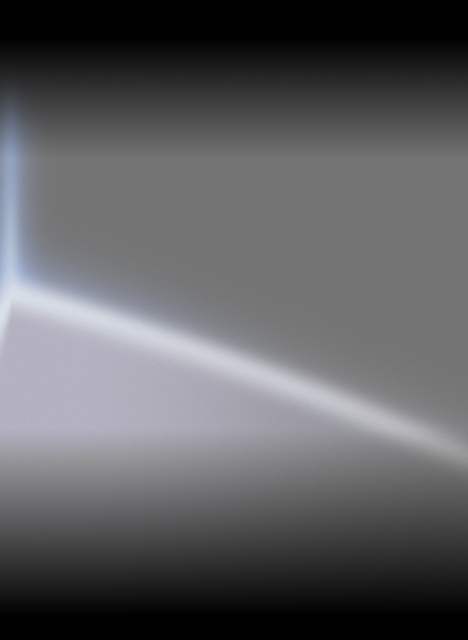
Reproduce this background procedurally as a WebGL 1 fragment shader.

```glsl
precision highp float;
// A soft studio corner: a grey wall above a pale floor, split by a glowing,
// slightly bowed ridge, with a bluish vertical beam rising at the left.
// Signed height over the ridge drives the glows; linear fades darken both ends.
uniform vec2 u_resolution;

// Geometry, in units of canvas height
const vec2 CORNER = vec2(0.0195, 0.542);
const float RIDGE_SLOPE = 0.29;
const float RIDGE_BOW = 0.098;
const float LEFT_SLOPE = 2.0;
const float CORE_WIDTH = 0.025;
const float HALO_WIDTH = 0.068;
const float BEAM_X = 0.016;
const float BEAM_CORE = 0.013;
const float BEAM_HALO = 0.036;

// Ends of the dark fades: black, then full light
const vec2 TOP_FADE = vec2(0.942, 0.752);
const vec2 BOTTOM_FADE = vec2(0.037, 0.33);

const vec3 WALL = vec3(0.455, 0.455, 0.453);
const vec3 FLOOR_NEAR = vec3(0.705, 0.695, 0.752);
const vec3 FLOOR_FAR = vec3(0.55, 0.55, 0.57);
const vec3 RIDGE_NEAR = vec3(0.86, 0.885, 0.92);
const vec3 RIDGE_FAR = vec3(0.75, 0.745, 0.77);
const vec3 HALO_NEAR = vec3(0.11, 0.145, 0.25);
const vec3 HALO_FAR = vec3(0.07, 0.07, 0.085);
const vec3 BEAM_LOW = vec3(0.76, 0.82, 0.88);
const vec3 BEAM_HIGH = vec3(0.58, 0.65, 0.77);
const vec3 BEAM_TINT = vec3(0.07, 0.105, 0.19);
const float GRAIN = 0.008;
const float GRAIN_CELLS = 512.0;

float hash(vec2 p) {
  return fract(sin(dot(p, vec2(12.9898, 78.233))) * 43758.5453);
}

float bell(float d, float width) {
  float q = d / width;
  return exp(-q * q);
}

float linearFade(vec2 ends, float y) {
  return clamp((y - ends.x) / (ends.y - ends.x), 0.0, 1.0);
}

// Height above the ridge, corrected on the steep left side
float ridgeHeight(vec2 p) {
  float dx = p.x - CORNER.x;
  float right = max(dx, 0.0);
  float left = max(-dx, 0.0);
  float drop = RIDGE_SLOPE * right + RIDGE_BOW * right * right + LEFT_SLOPE * left;
  float steepness = mix(1.0, 1.8, smoothstep(0.0, 0.02, left));
  return (p.y - CORNER.y + drop) / steepness;
}

void main() {
  vec2 p = gl_FragCoord.xy / u_resolution.y;
  float across = gl_FragCoord.x / u_resolution.x;
  float h = ridgeHeight(p);

  // Wall with the cool halo above the ridge
  vec3 halo = mix(HALO_NEAR, HALO_FAR, smoothstep(0.0, 0.75, across));
  vec3 wall = WALL + halo * bell(max(h, 0.0), HALO_WIDTH);

  // Vertical beam, whitest near the corner
  float rise = smoothstep(CORNER.y, 0.76, p.y);
  float beamPower = 1.0 - smoothstep(0.76, 0.91, p.y);
  float beamDist = p.x - BEAM_X;
  wall += BEAM_TINT * bell(beamDist, BEAM_HALO) * beamPower;
  vec3 beam = mix(BEAM_LOW, BEAM_HIGH, rise);
  wall = mix(wall, beam, 0.85 * bell(beamDist, BEAM_CORE) * beamPower);

  // Floor, dimming toward the right
  vec3 ground = mix(FLOOR_NEAR, FLOOR_FAR, smoothstep(0.15, 1.0, across));
  vec3 color = mix(ground, wall, smoothstep(-0.025, 0.035, h));

  // Bright ridge, weaker with distance
  vec3 ridge = mix(RIDGE_NEAR, RIDGE_FAR, across);
  float ridgePower = mix(0.95, 0.72, smoothstep(0.65, 1.0, across));
  color = mix(color, ridge, ridgePower * bell(h, CORE_WIDTH));

  // Dark ends; the lower shade also loses its tint
  float lower = linearFade(BOTTOM_FADE, p.y);
  float upper = linearFade(TOP_FADE, p.y);
  float grey = dot(color, vec3(0.3, 0.59, 0.11));
  color = mix(color, vec3(grey), 0.75 * smoothstep(1.0, 0.8, lower));
  color *= lower * upper;

  // Fine grain, scaled by brightness
  color *= 1.0 + GRAIN * (hash(floor(p * GRAIN_CELLS)) - 0.5) * 2.0;
  gl_FragColor = vec4(color, 1.0);
}
```
